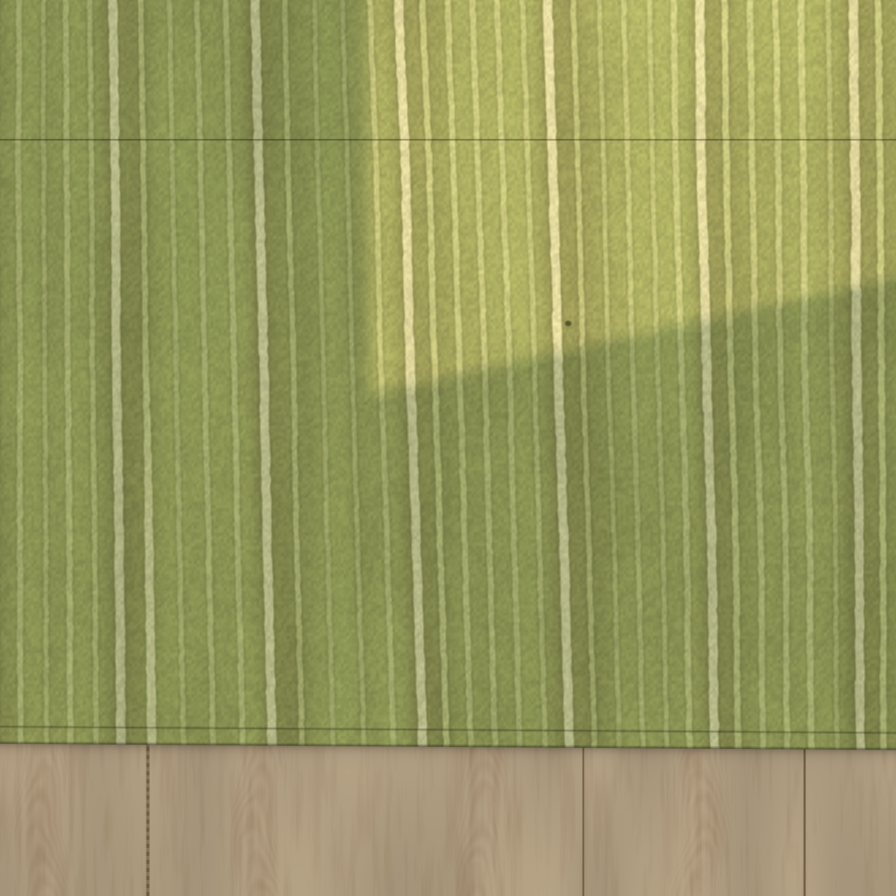
This texture is drawn by a three.js fragment shader. Its source:

```glsl
varying vec2 vUv;

#define STRIPE_PERIOD 0.165
#define FIRST_STRIPE 0.126
#define WIDE_HALF 0.0050
#define THIN_HALF 0.0030
#define LEAN 0.010
#define BOW 0.016
#define RUG_EDGE 0.170
#define CREASE_Y 0.844
#define SUN_LEFT 0.412
#define SUN_GAIN vec3(1.27, 1.20, 1.19)
#define PLANK_SEAMS vec3(0.165, 0.651, 0.898)
#define GRAIN_PERIOD 0.247

const vec3 OLIVE = vec3(0.49, 0.51, 0.29);
const vec3 GREEN = vec3(0.55, 0.59, 0.33);
const vec3 THIN_YARN = vec3(0.66, 0.69, 0.45);
const vec3 WIDE_YARN = vec3(0.72, 0.73, 0.54);
const vec3 OAK = vec3(0.68, 0.61, 0.50);
const vec3 OAK_DARK = vec3(0.57, 0.47, 0.36);

float hash(vec2 p) {
  vec3 q = fract(p.xyx * vec3(0.1031, 0.1030, 0.0973));
  q += dot(q, q.yzx + 33.33);
  return fract((q.x + q.y) * q.z);
}

float noise(vec2 p) {
  vec2 i = floor(p), f = fract(p);
  f = f * f * (3.0 - 2.0 * f);
  return mix(mix(hash(i), hash(i + vec2(1.0, 0.0)), f.x),
             mix(hash(i + vec2(0.0, 1.0)), hash(i + vec2(1.0, 1.0)), f.x), f.y);
}

float fbm(vec2 p) {
  float sum = 0.0, amp = 0.5;
  for (int i = 0; i < 4; i++) {
    sum += amp * noise(p);
    p = p * 2.03 + 17.0;
    amp *= 0.5;
  }
  return sum;
}

float band(float d, float halfWidth, float soft) {
  return 1.0 - smoothstep(halfWidth - soft, halfWidth + soft, abs(d));
}

vec3 rug(vec2 p) {
  // Stripes lean and bow towards the hem
  float drop = (1.0 - p.y) / (1.0 - RUG_EDGE);
  float bow = sin(3.14159 * (p.x - FIRST_STRIPE) / (5.0 * STRIPE_PERIOD));
  float x = p.x + 0.011 * bow - drop * (LEAN + BOW * bow);
  x += 0.003 * (noise(vec2(p.x * 9.0, p.y * 5.0)) - 0.5);
  x += 0.0016 * (noise(p * vec2(60.0, 110.0)) - 0.5);

  // One wide stripe per cell, thin ones spaced evenly between
  float u = (x - FIRST_STRIPE) / STRIPE_PERIOD;
  float cell = floor(u), t = fract(u);
  float count = (cell == 0.0 || cell == 1.0) ? 5.0 : 6.0;
  float index = floor(t * count + 0.5);
  float d = (t - index / count) * STRIPE_PERIOD;
  float isWide = (index == 0.0 || index == count) ? 1.0 : 0.0;
  float vary = hash(vec2(cell + 20.0, index + 5.0));
  d += (1.0 - isWide) * 0.002 * (vary - 0.5);

  // Ground colour: olive beside wide stripes, green between
  float middle = smoothstep(0.12, 0.40, t) * (1.0 - smoothstep(0.86, 0.98, t));
  float tone = middle * 0.75 + 0.55 * (noise(vec2(x * 38.0, p.y * 1.5)) - 0.35);
  vec3 color = mix(OLIVE, GREEN, clamp(tone, 0.0, 1.0));

  // Yarn stripes; one thin stripe brightens lower down
  float bright = (cell == 0.0 && index == 1.0) ? smoothstep(0.4, 0.8, drop) : 0.0;
  float strong = max(isWide, bright * 0.85);
  float width = mix(THIN_HALF * (0.8 + 0.4 * vary), WIDE_HALF, strong);
  float cover = mix(0.62 + 0.3 * vary, 0.95, strong);
  color *= 1.0 - 0.05 * band(d, width + 0.003, 0.002);
  color = mix(color, mix(THIN_YARN, WIDE_YARN, strong), cover * band(d, width, 0.0017));

  // Weave, worn patches and soft folds
  color *= 1.0 + 0.10 * (noise(p * vec2(330.0, 260.0)) - 0.5);
  color *= 1.0 + 0.06 * (noise(vec2(p.x + p.y, p.y - p.x) * vec2(90.0, 240.0)) - 0.5);
  color *= 0.95 + 0.10 * fbm(p * 7.0);
  float fold = band(p.x - 0.138, 0.0, 0.028) + band(p.x - 0.948, 0.0, 0.025);
  color *= 1.0 - 0.13 * fold * smoothstep(0.25, 0.7, drop);

  // Patch of sunlight with a slanting lower edge
  float sunBottom = 0.560 + 0.222 * (p.x - SUN_LEFT);
  float sun = smoothstep(-0.014, 0.014, p.y - sunBottom);
  sun *= smoothstep(-0.013, 0.013, p.x - SUN_LEFT + 0.01 * (p.y - 0.56));
  color *= mix(vec3(1.0), SUN_GAIN, sun);

  // Crease, hem stitching and a small speck
  color *= 1.0 - 0.38 * band(p.y - CREASE_Y, 0.0008, 0.0011);
  float hem = p.y - RUG_EDGE + 0.007 * p.x;
  color *= 1.0 - 0.28 * band(hem - 0.019, 0.0010, 0.0016);
  color *= 1.0 - 0.45 * band(hem, 0.0016, 0.0025);
  float speck = length((p - vec2(0.634, 0.639)) * vec2(1.0, 1.2));
  return mix(color, vec3(0.28, 0.25, 0.12), 0.8 * band(speck, 0.0035, 0.002));
}

vec3 planks(vec2 p) {
  float fiber = fbm(p * vec2(150.0, 12.0));
  float figure = 0.0;
  // Arched grain centred on regular columns
  for (int i = 0; i < 4; i++) {
    float dx = p.x - 0.04 - GRAIN_PERIOD * float(i);
    dx += 0.02 * (noise(vec2(p.y * 14.0, float(i) * 7.0)) - 0.5);
    float arch = p.y * 65.0 + dx * dx * 9000.0 + 3.0 * fbm(p * 25.0);
    float rings = 0.5 + 0.5 * sin(arch * 3.0);
    figure += exp(-dx * dx * 1500.0) * (0.22 + 0.30 * rings);
  }
  vec3 color = mix(OAK, OAK_DARK, clamp(figure * 0.7 + (fiber - 0.45) * 0.8, 0.0, 1.0));
  color *= 0.95 + 0.10 * noise(p * vec2(18.0, 5.0));

  // Joints, the first with a broken edge
  vec3 gap = abs(p.x - PLANK_SEAMS);
  float dash = 0.65 + 0.35 * smoothstep(-0.4, 0.4, sin(p.y * 700.0));
  float joint = max(band(gap.x, 0.0018, 0.0013) * dash,
                    max(band(gap.y, 0.0009, 0.0012), band(gap.z, 0.0012, 0.0012)));
  color = mix(color, vec3(0.35, 0.27, 0.17), 0.75 * joint);

  // Contact shadow below the rug
  float below = RUG_EDGE - 0.007 * p.x - p.y;
  return color * (1.0 - 0.25 * exp(-max(below, 0.0) * 180.0));
}

void main() {
  float edge = vUv.y - RUG_EDGE + 0.007 * vUv.x;
  float onRug = smoothstep(-0.0012, 0.0012, edge);
  gl_FragColor = vec4(mix(planks(vUv), rug(vUv), onRug), 1.0);
}
```
